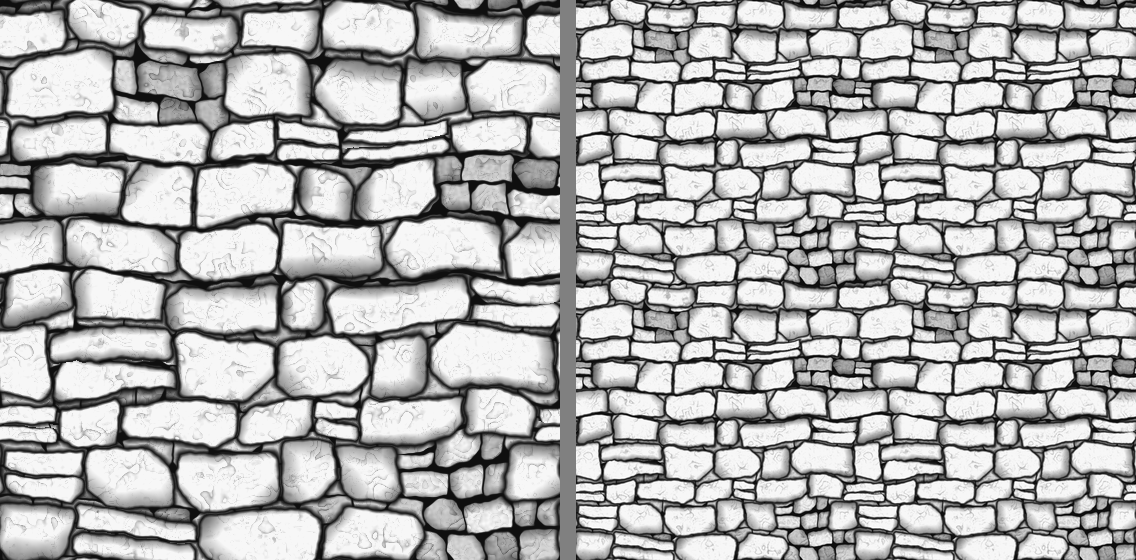
Left: one tile. Right: repeated 2 by 2.
Reproduce this texture map procedurally as a WebGL 2 fragment shader.

```glsl
#version 300 es
precision highp float;
// A dry stone wall in grey: wandering courses of bevelled, angular stones with
// thin dark joints, and a finer layer of rubble that shows through the holes.
// Rows, columns and noise lattices all wrap at the unit square, so it tiles.

#define ROWS 10.0       // courses of large stones
#define COLS 5.0        // fewest large stones in a course
#define GAP 0.0027      // joint left around each large stone
#define RUBBLE_ROWS 18.0
#define RUBBLE_COLS 12.0
#define MISSING 0.09    // share of large stones left out
#define SPLIT 0.12      // share of stones split into two flat ones
#define TILT 0.26       // spread of the side directions, radians
#define BEVEL 0.9       // widest bevel, relative to the half height
#define CREASE 0.3      // darkness of the chiselled lines
#define GRAIN 0.12      // strength of the fine surface grain

uniform vec2 u_resolution;
out vec4 fragColor;
const float TAU = 6.28318;

vec3 hash3(vec3 k) {
    k = fract(k * vec3(0.7391, 0.5437, 0.3179));
    k += dot(k, k.yxz + 33.33);
    return fract((k.xxy + k.yxx) * k.zyx);
}

// Gradient noise on a lattice that wraps after a whole number of cells
float corner(vec2 cell, vec2 offset, vec2 f, float period, float seed) {
    vec2 gradient = 2.0 * hash3(vec3(mod(cell + offset, period), seed)).xy - 1.0;
    return dot(gradient, f - offset);
}

float noise(vec2 p, float period, float seed) {
    vec2 cell = floor(p * period), f = p * period - cell, e = vec2(1.0, 0.0);
    vec2 u = f * f * f * (f * (f * 6.0 - 15.0) + 10.0);
    float low = mix(corner(cell, e.yy, f, period, seed), corner(cell, e.xy, f, period, seed), u.x);
    float high = mix(corner(cell, e.yx, f, period, seed), corner(cell, e.xx, f, period, seed), u.x);
    return mix(low, high, u.y);
}

float fbm(vec2 p, float period, float seed) {
    float sum = 0.0, gain = 1.0;
    for (int i = 0; i < 3; i++) {
        sum += gain * noise(p, period, seed + float(i));
        period *= 2.0;
        gain *= 0.5;
    }
    return sum;
}

// One stone: eight jittered sides; returns distance and bevel light
vec2 stone(vec2 q, vec2 size, vec3 key) {
    float dist = -1.0, light = 1.0, span = min(size.x, size.y), round = 0.13 * span;
    for (int i = 0; i < 8; i++) {
        vec3 r = hash3(vec3(key.x * 8.0 + float(i), key.y, key.z + 5.0));
        float angle = TAU * float(i) / 8.0;
        float reach = dot(abs(vec2(cos(angle), sin(angle))), size);
        if (i % 2 == 1) reach -= span * (0.02 + 0.6 * r.y * r.y);
        angle += TILT * (r.x - 0.5);
        float side = dot(q, vec2(cos(angle), sin(angle))) - reach;
        float blend = max(1.0 - abs(dist - side) / round, 0.0);
        dist = max(dist, side) + 0.25 * blend * blend * round;
        float width = span * mix(0.1, BEVEL, r.z * r.z * r.z);
        light = min(light, mix(0.36 + 0.3 * r.y, 1.0, clamp(-side / width, 0.0, 1.0)));
    }
    return vec2(dist, light);
}

// Courses of stones: distance, bevel light and random id of the nearest one
vec3 courses(vec2 p, float rows, float cols, float gap, float missing, float seed) {
    vec3 nearest = vec3(1.0, 1.0, 0.0);
    float second = 1.0;
    for (int n = 0; n < 9; n++) {
        float row = floor(p.y * rows) + float(n / 3 - 1), rowId = mod(row, rows);
        vec3 a = hash3(vec3(rowId, 70.0, seed));
        float above = hash3(vec3(mod(row + 1.0, rows), 70.0, seed)).x;
        float low = row + 0.36 * (a.x - 0.5), high = row + 1.0 + 0.36 * (above - 0.5);
        vec2 size = vec2(0.0, 0.5 * (high - low) / rows - gap);
        vec2 q = vec2(0.0, p.y - 0.5 * (low + high) / rows);
        if (abs(q.y) > size.y + 0.014) continue;   // course too far away
        float count = cols + floor(3.0 * a.y), x = p.x * count + a.z;
        float col = floor(x) + float(n % 3 - 1), colId = mod(col, count);
        vec3 c = hash3(vec3(colId, rowId, seed + 1.0));
        float next = hash3(vec3(mod(col + 1.0, count), rowId, seed + 1.0)).x;
        float left = col + 0.56 * (c.x - 0.5), right = col + 1.0 + 0.56 * (next - 0.5);
        size.x = 0.5 * (right - left) / count - gap;
        q.x = (x - 0.5 * (left + right)) / count;
        if (c.z < missing || abs(q.x) > size.x + 0.014) continue;
        float shrink = 0.13 * c.y * c.y * size.y;   // low stones rest on the course below
        size.y -= shrink;
        q.y += shrink;
        float upper = 0.0;
        if (c.z > 1.0 - SPLIT) {
            upper = step(0.0, q.y);
            q.y -= (upper - 0.5) * size.y;
            size.y = 0.5 * size.y - gap;
        }
        vec2 s = stone(q, size, vec3(colId, rowId * 2.0 + upper, seed));
        second = min(second, max(s.x, nearest.x));
        if (s.x < nearest.x) nearest = vec3(s, fract(c.y + 0.37 * upper));
    }
    nearest.x = max(nearest.x, 0.5 * (nearest.x - second) + gap);   // joint where two meet
    return nearest;
}

// Chiselled lines: sharp on one side, fading on the other
float chisel(vec2 p, float period, float shift, float seed) {
    float terrace = fract(4.0 * fbm(p, period, seed) + shift);
    float line = exp(-6.0 * terrace) + smoothstep(0.9, 1.0, terrace);
    return line * smoothstep(-0.2, 0.35, noise(p, period + 6.0, seed + 9.0));
}

void main() {
    vec2 uv = gl_FragCoord.xy / u_resolution;
    // Wandering courses and ragged outlines
    vec2 p = uv + vec2(0.02, 0.045) * vec2(noise(uv, 5.0, 11.0), noise(uv, 4.0, 12.0));
    p += 0.008 * vec2(fbm(uv, 21.0, 21.0), fbm(uv, 21.0, 31.0));
    vec3 large = courses(p, ROWS, COLS, GAP, MISSING, 3.0);

    // Large stones, darkened at the rim
    float lines = chisel(uv, 14.0, 7.0 * large.z, 61.0) + 0.5 * chisel(uv, 31.0, 0.0, 111.0);
    float relief = GRAIN * noise(uv, 130.0, 81.0) - CREASE * lines;
    float rim = mix(0.4, 1.0, smoothstep(0.0, 0.005, -large.x));
    float tone = min(1.0 + relief, 0.97) * large.y * rim;

    // Rubble, shaded next to the large stones
    if (large.x > -0.0012) {
        vec3 rubble = courses(p, RUBBLE_ROWS, RUBBLE_COLS, 0.001, 0.0, 47.0);
        float shadow = smoothstep(-0.001, 0.011, large.x);
        float solid = 1.0 - smoothstep(-0.002, 0.001, rubble.x);
        float joint = 0.06 + 0.9 * (mix(0.65, 1.0, rubble.z) + relief) * rubble.y * solid * shadow;
        tone = mix(tone, joint, smoothstep(-0.0012, 0.0012, large.x));
    }
    fragColor = vec4(vec3(clamp(tone, 0.0, 1.0)), 1.0);
}
```
